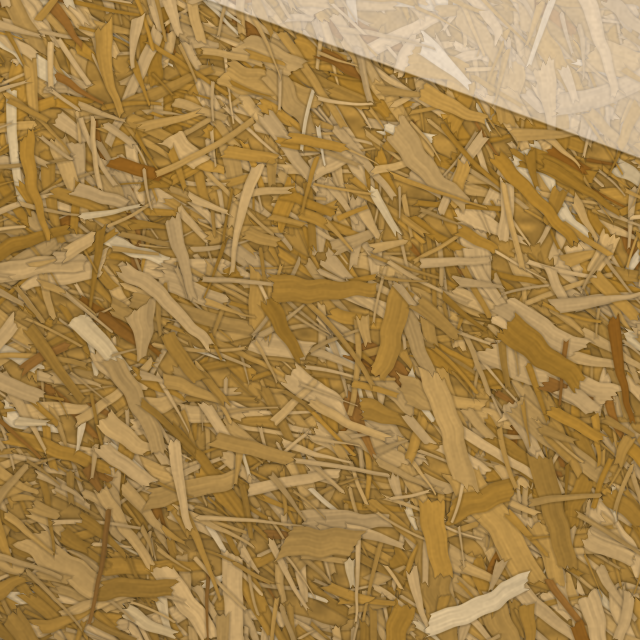
Write a Shadertoy shader that draws this texture.

```glsl
vec4 hash4(vec3 p) {
    vec4 q = fract(p.xyzx * vec4(0.1031, 0.1030, 0.0973, 0.1099));
    q += dot(q, q.wzxy + 33.33);
    return fract((q.xxyz + q.yzzw) * q.zywx);
}

float noise(vec2 p) {
    vec2 i = floor(p), f = fract(p);
    f = f * f * (3.0 - 2.0 * f);
    float a = hash4(vec3(i, 7.0)).x;
    float b = hash4(vec3(i + vec2(1, 0), 7.0)).x;
    float c = hash4(vec3(i + vec2(0, 1), 7.0)).x;
    float d = hash4(vec3(i + vec2(1, 1), 7.0)).x;
    return mix(mix(a, b, f.x), mix(c, d, f.x), f.y);
}

// Mostly honey to tan, with rare bark and pale sapwood
vec3 woodColour(vec4 h) {
    vec3 honey = vec3(0.63, 0.46, 0.17);
    vec3 tan_ = vec3(0.74, 0.61, 0.41);
    vec3 wood = mix(honey, tan_, smoothstep(0.0, 0.9, h.x)) * (0.93 + 0.15 * h.y);
    wood = mix(wood, vec3(0.52, 0.33, 0.11), 0.8 * step(0.965, h.z));
    return mix(wood, vec3(0.82, 0.74, 0.60), 0.75 * step(h.z, 0.045));
}

// Lays one strand over the colour beneath it
vec3 layStrand(vec3 under, vec2 p, vec2 id, float layer, float cell) {
    vec4 shape = hash4(vec3(id, layer * 3.1 + 1.0));
    vec4 place = hash4(vec3(id, layer * 3.1 + 2.0));
    vec4 tone = hash4(vec3(id, layer * 3.1 + 3.0));
    if (tone.w > 0.8) return under;

    vec2 centre = (id + place.xy) * cell;
    float angle = mix(-0.45, -0.95, centre.x) + (place.z + place.w - 1.0) * 1.5;
    vec2 along = vec2(cos(angle), sin(angle));
    vec2 q = p - centre;
    q = vec2(dot(q, along), dot(q, vec2(-along.y, along.x)));

    float halfLength = cell * (0.35 + 0.5 * shape.x);
    float halfWidth = cell * mix(0.035, 0.22, shape.y * shape.y);
    if (abs(q.x) > cell || abs(q.y) > cell * 0.5) return under;

    // Bent, tapered outline with slanted and ragged ends
    q.y += (shape.z - 0.5) * 0.25 * q.x * q.x / cell;
    q.y += (noise(vec2(q.x * 40.0, tone.x * 90.0)) - 0.5) * halfWidth * 0.5;
    float taper = 1.0 - 0.75 * shape.w * smoothstep(-halfLength, halfLength, q.x);
    float ragged = (noise(vec2(q.y * 220.0, tone.y * 70.0)) - 0.5) * 0.012;
    float ends = abs(q.x + (shape.w - 0.5) * 1.6 * q.y + ragged) - halfLength;
    float d = max(ends, abs(q.y) - halfWidth * taper);

    // Fibres run lengthwise
    float fibre = noise(vec2(q.x * 22.0, q.y * 330.0) + tone.xy * 80.0) - 0.5;
    float streak = noise(vec2(q.x * 9.0, q.y * 110.0) + tone.yz * 60.0) - 0.5;
    vec3 wood = woodColour(tone) * (1.0 + 0.10 * fibre + 0.11 * streak);
    wood *= 1.0 - 0.07 * smoothstep(-0.0035, 0.0, d);

    float soft = max(0.0012, 0.8 / iResolution.y);
    vec3 shaded = under * (1.0 - 0.17 * smoothstep(0.005, 0.0, d));
    return mix(shaded, wood, smoothstep(soft, -soft, d));
}

void mainImage(out vec4 fragColor, in vec2 fragCoord) {
    vec2 uv = fragCoord / iResolution.y;
    vec3 col = vec3(0.62, 0.47, 0.22) * (0.85 + 0.3 * noise(uv * vec2(40.0, 90.0)));

    // Overlapping strands in mixed sizes
    for (int i = 0; i < 13; i++) {
        float layer = float(i);
        float cell = 0.05 + 0.085 * fract(layer * 0.618 + 0.3);
        vec2 p = uv + hash4(vec3(layer, 5.0, 9.0)).xy * cell;
        vec2 id = floor(p / cell);
        for (int y = -1; y <= 1; y++)
            for (int x = -1; x <= 1; x++)
                col = layStrand(col, p, id + vec2(x, y), layer, cell);
    }

    // Uneven stain and a dimmer lower left
    col *= 0.97 + 0.07 * noise(uv * 6.0);
    float dim = smoothstep(0.9, 0.0, length(uv * vec2(0.7, 1.0)));
    col = mix(col, vec3(dot(col, vec3(0.4, 0.45, 0.15))) * vec3(1.18, 0.94, 0.58), 0.25 * dim);
    col *= 1.02 - 0.09 * dim;

    // Sunlit corner behind a slanted shadow edge
    float edge = (uv.y - 1.0 + 0.367 * (uv.x - 0.325)) / 1.065;
    col *= 1.0 - 0.22 * smoothstep(0.005, 0.0, abs(edge + 0.001));
    vec3 sunlit = mix(col * 1.2, vec3(0.86, 0.81, 0.76), 0.64);
    col = mix(col, sunlit, smoothstep(-0.0015, 0.0025, edge));

    // Fine surface tooth
    col *= 0.975 + 0.05 * noise(uv * 230.0);
    fragColor = vec4(col, 1.0);
}
```
